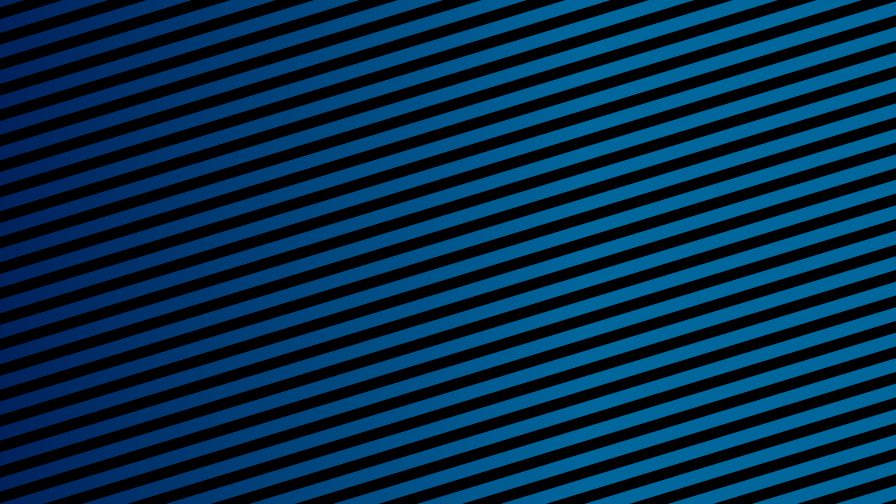
Reproduce this pattern procedurally as a WebGL 2 fragment shader.

```glsl
#version 300 es
precision highp float;

uniform vec2 u_resolution;
out vec4 outColor;

// Coverage of a slanted band; phase counts whole repeats
float stripe(float phase, float halfWidth) {
    float edge = abs(fract(phase + 0.5) - 0.5) - halfWidth;
    float soft = 0.6 * length(vec2(dFdx(phase), dFdy(phase)));
    return 1.0 - smoothstep(-soft, soft, edge);
}

void main() {
    vec2 uv = gl_FragCoord.xy / u_resolution;

    // Repeats across and down set the slant
    float phase = dot(vec2(uv.x, 1.0 - uv.y), vec2(10.7, 19.78)) - 0.025;

    // Navy on the left brightens to a flat blue on the right
    vec3 navy = vec3(0.0, 0.13, 0.36);
    vec3 blue = vec3(0.0, 0.405, 0.615);
    vec3 band = mix(navy, blue, clamp(uv.x / 0.66, 0.0, 1.0));

    vec3 black = vec3(0.0, 0.0, 0.008);
    outColor = vec4(mix(black, band, stripe(phase, 0.27)), 1.0);
}
```
